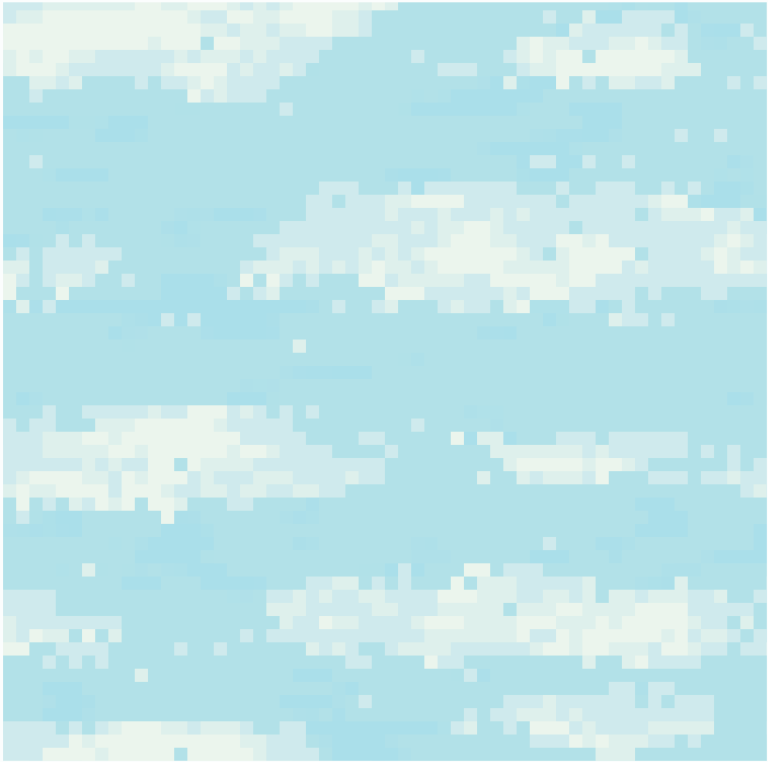
This texture is drawn by a WebGL 2 fragment shader. Its source:

```glsl
#version 300 es
precision highp float;

uniform vec2 u_resolution;
out vec4 fragColor;

const float CELLS = 58.33;
const vec3 SKY = vec3(0.700, 0.884, 0.910);
const vec3 DEEP_SKY = vec3(0.663, 0.872, 0.918);
const vec3 MIST = vec3(0.810, 0.918, 0.928);
const vec3 CLOUD = vec3(0.870, 0.942, 0.925);
const vec3 CREAM = vec3(0.920, 0.960, 0.928);
const vec3 FRAME = vec3(0.985, 0.992, 0.992);

float hash(vec2 p) {
    vec3 q = fract(vec3(p.xyx) * 0.1031);
    q += dot(q, q.yzx + 33.33);
    return fract((q.x + q.y) * q.z);
}

float noise(vec2 p) {
    vec2 i = floor(p), f = fract(p);
    f = f * f * (3.0 - 2.0 * f);
    float low = mix(hash(i), hash(i + vec2(1, 0)), f.x);
    float high = mix(hash(i + vec2(0, 1)), hash(i + vec2(1, 1)), f.x);
    return mix(low, high, f.y);
}

// Short horizontal runs of cells sharing one random value
float runHash(vec2 cell, float runLength) {
    float shift = floor(9.0 * hash(vec2(cell.y, 71.0)));
    return hash(vec2(floor((cell.x + shift) / runLength) + 130.0, cell.y));
}

// Soft ellipse, flatter below, repeating across the width
float puff(vec2 p, vec2 center, vec2 radius) {
    vec2 d = p - center;
    d.x = fract(d.x + 0.5) - 0.5;
    d /= radius;
    d.y *= d.y < 0.0 ? 1.5 : 1.0;
    return 1.0 - length(d);
}

// Staggered rows of long clouds, with a small one beside every other
float cloudField(vec2 p) {
    float field = -2.0;
    for (int i = 0; i < 5; i++) {
        float row = float(i);
        float odd = mod(row, 2.0);
        vec2 center = vec2(mix(0.22, 0.70, odd), row * (0.15 + 0.022 * row));
        vec2 radius = vec2(mix(0.27, 0.37, odd), 0.058 + 0.016 * row);
        field = max(field, puff(p, center, radius));
        if (odd < 0.5) {
            vec2 beside = center + vec2(0.55, 0.04 - 0.02 * row);
            field = max(field, 0.6 * puff(p, beside, vec2(0.14, 0.042)));
        }
    }
    return field;
}

// Thin faint streaks gathered in broad zones
vec3 skyColor(vec2 cell, float run) {
    float zone = noise(cell / vec2(13.0, 8.0) + 60.0);
    float streak = noise(cell / vec2(4.5, 1.7) + 90.0);
    float depth = 0.6 * streak + 0.4 * zone + 0.25 * (run - 0.5);
    return mix(SKY, DEEP_SKY, 0.9 * smoothstep(0.62, 0.72, depth));
}

vec3 cellColor(vec2 cell) {
    float grain = hash(cell + 17.0);
    float run = runHash(cell, 3.0);
    float speck = hash(cell + 241.0);

    // Ragged cloud density
    float density = cloudField((cell + 0.5) / CELLS) - 0.04;
    density += 0.60 * (noise(cell / vec2(8.0, 3.5) + 40.0) - 0.5);
    density += 0.32 * (run - 0.5) + 0.28 * (grain - 0.5);

    // Stray cells outside, holes inside
    if (density < 0.0) {
        vec3 stray = mix(MIST, CLOUD, step(0.6, grain));
        return speck > 0.991 ? stray : skyColor(cell, run);
    }
    if (speck > 0.975) return SKY;

    // Mottled shades within the cloud, brighter toward its heart
    float tone = 0.42 * density;
    tone += 0.50 * (noise(cell / vec2(5.0, 2.2) + 150.0) - 0.5);
    tone += 0.24 * (runHash(cell + 300.0, 4.0) - 0.5);
    tone += 0.16 * (hash(cell + 419.0) - 0.5);
    vec3 shade = tone > 0.14 ? CLOUD : MIST;
    return tone > 0.26 ? CREAM : shade;
}

// Cell mosaic with edges blended over one screen pixel
vec3 mosaic(vec2 p, float pixel) {
    vec2 q = p * CELLS - 0.5;
    vec2 i = floor(q);
    float soft = 0.6 * pixel * CELLS;
    vec2 w = smoothstep(vec2(0.5 - soft), vec2(0.5 + soft), fract(q));
    vec3 low = mix(cellColor(i), cellColor(i + vec2(1, 0)), w.x);
    vec3 high = mix(cellColor(i + vec2(0, 1)), cellColor(i + vec2(1, 1)), w.x);
    return mix(low, high, w.y);
}

// Coverage of the area inside a thin uneven border
float insideFrame(vec2 p, vec2 size, float pixel) {
    vec2 low = clamp((p - vec2(0.004, 0.0015)) / pixel + 0.5, 0.0, 1.0);
    vec2 high = clamp((size - vec2(0.0015, 0.003) - p) / pixel + 0.5, 0.0, 1.0);
    return low.x * low.y * high.x * high.y;
}

void main() {
    float pixel = 1.0 / u_resolution.x;
    vec2 p = gl_FragCoord.xy * pixel;
    vec2 size = u_resolution * pixel;
    vec3 color = mosaic(p - vec2(0.004, 0.0015), pixel);
    fragColor = vec4(mix(FRAME, color, insideFrame(p, size, pixel)), 1.0);
}
```
